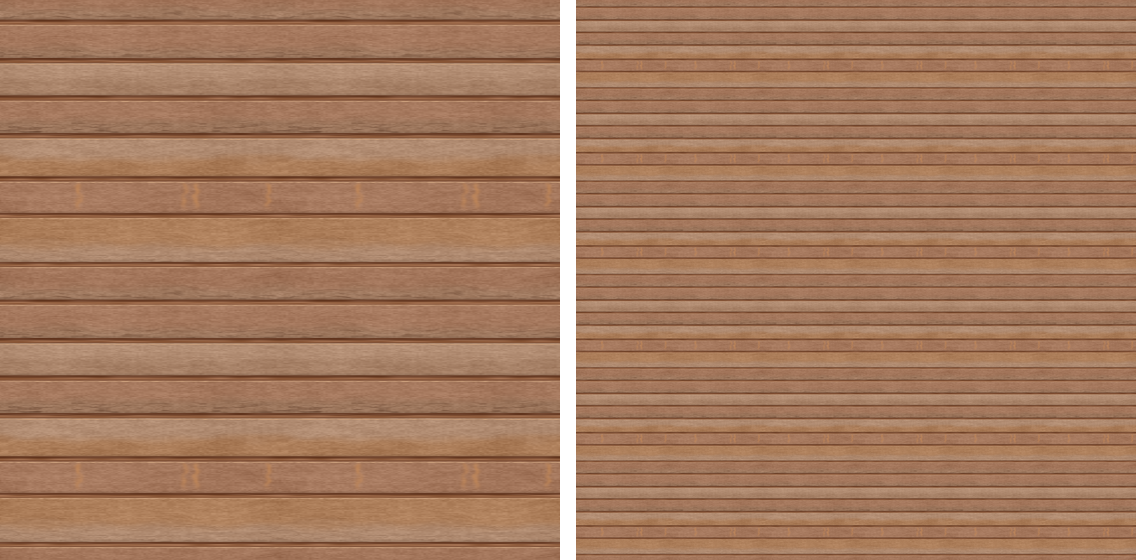
Left, the tile; right, the same tile 3 across and 3 down.
Write a three.js fragment shader that draws this texture.

```glsl
// Horizontal timber cladding: a tile of seven planks, repeated twice each way.
// Each plank blends two wood tones; wrapping value noise adds grain, weathering
// and stains, and a profile across the joint draws groove, lip and highlight.

varying vec2 vUv;

const float REPEATS = 2.0;
const float FIRST_JOINT = 0.071;   // from the top of a tile

const vec3 ROSE = vec3(0.650, 0.472, 0.367);
const vec3 PALE = vec3(0.692, 0.546, 0.443);
const vec3 TAN = vec3(0.660, 0.512, 0.408);
const vec3 GOLD = vec3(0.675, 0.492, 0.350);
const vec3 GREY = vec3(0.628, 0.478, 0.376);
const vec3 GROOVE = vec3(0.420, 0.245, 0.155);
const vec3 LIP = vec3(0.590, 0.390, 0.265);
const vec3 HIGHLIGHT = vec3(0.800, 0.630, 0.490);
const vec3 STAIN = vec3(0.760, 0.530, 0.340);

struct Plank {
  float start;
  float end;
  vec3 top;
  vec3 bottom;
  float split;   // height at which the two tones meet
  float wear;
  float stain;
};

float hash(vec2 p) {
  return fract(sin(dot(p, vec2(127.1, 311.7))) * 43758.5453);
}

// Value noise that repeats after a whole number of cells.
float wrapNoise(vec2 p, vec2 cells) {
  vec2 i = floor(p);
  vec2 f = fract(p);
  f = f * f * (3.0 - 2.0 * f);
  vec2 a = mod(i, cells);
  vec2 b = mod(i + 1.0, cells);
  float low = mix(hash(a), hash(vec2(b.x, a.y)), f.x);
  float high = mix(hash(vec2(a.x, b.y)), hash(b), f.x);
  return mix(low, high, f.y);
}

// Signed noise with whole cells across one tile.
float grain(vec2 uv, vec2 cells) {
  return wrapNoise(uv * cells, cells) - 0.5;
}

void lay(inout Plank plank, float depth, float start, float end, vec3 top,
         vec3 bottom, float split, float wear, float stain) {
  if (depth >= start) plank = Plank(start, end, top, bottom, split, wear, stain);
}

// Ragged upright marks around four centres.
float stainMarks(vec2 uv, float v) {
  float ragged = 0.016 * grain(uv, vec2(24.0, 60.0));
  vec4 centres = vec4(0.280, 0.660, 0.703, 0.958);
  vec4 away = abs(fract(uv.x + ragged - centres + 0.5) - 0.5) / 0.010;
  float marks = dot(exp(-away * away), vec4(0.9, 0.9, 1.0, 0.8));
  float patchy = 0.85 + 0.8 * grain(uv, vec2(70.0, 50.0));
  return marks * patchy * smoothstep(0.12, 0.25, v) * smoothstep(1.0, 0.65, v);
}

vec3 woodColour(Plank plank, vec2 uv, float v) {
  float cloud = grain(uv, vec2(5.0, 13.0));
  float patches = grain(uv, vec2(11.0, 34.0));
  vec2 bent = uv + vec2(0.0, 0.014 * cloud + 0.006 * patches);

  // Two tones with an uneven border
  float border = plank.split + 0.14 * patches + 0.08 * cloud;
  vec3 colour = mix(plank.top, plank.bottom, smoothstep(border - 0.16, border + 0.16, v));

  // Broad shading, thin streaks and short fibres
  float tone = 0.042 * cloud + 0.022 * patches;
  tone += 0.026 * grain(bent, vec2(9.0, 150.0));
  tone += 0.050 * grain(bent, vec2(46.0, 210.0));
  tone += 0.046 * grain(uv, vec2(120.0, 250.0));
  colour += tone * vec3(1.0, 1.05, 1.05);

  // Weathered growth rings towards the lower edge
  float rings = sin(6.28318 * (78.0 * uv.y + 3.0 * cloud + 1.2 * patches));
  float cracks = smoothstep(0.08, 0.34, grain(bent, vec2(22.0, 180.0)));
  float worn = plank.wear * smoothstep(0.55, 0.92, v);
  float ringMask = smoothstep(-0.15, 0.3, patches) * smoothstep(0.2, 0.9, rings);
  colour -= worn * (0.055 * ringMask + 0.085 * cracks) * vec3(1.0, 0.95, 0.85);

  return mix(colour, STAIN, clamp(0.85 * plank.stain * stainMarks(uv, v), 0.0, 0.9));
}

// Dark groove, brown lip with a second fine line, then a thin highlight.
vec3 addJoint(vec3 colour, Plank plank, vec2 uv, float depth) {
  float below = depth - plank.start;
  float above = plank.end - depth;
  float chips = grain(uv, vec2(75.0, 14.0));
  float streak = grain(uv, vec2(14.0, 200.0));
  float variant = hash(vec2(plank.start * 10.0, 3.0));

  colour *= 1.0 - 0.04 * smoothstep(0.030, 0.014, below) - 0.10 * smoothstep(0.014, 0.0, above);
  colour = mix(colour, LIP + 0.14 * streak, smoothstep(0.0185, 0.0145, below));
  float fine = smoothstep(0.0028, 0.0008, abs(below - 0.0150));
  colour = mix(colour, GROOVE, fine * clamp(0.6 * variant + 0.8 * streak, 0.0, 0.7));
  float line = smoothstep(0.0030, 0.0010, abs(below - 0.0205));
  colour = mix(colour, HIGHLIGHT, line * clamp(0.65 + 0.6 * chips, 0.0, 1.0));
  float dark = max(smoothstep(0.0095, 0.0035, below), smoothstep(0.0025, 0.0, above));
  return mix(colour, GROOVE + 0.10 * streak, dark);
}

void main() {
  vec2 uv = fract(vUv * REPEATS);
  float depth = fract(1.0 - uv.y - FIRST_JOINT);

  // Planks from top to bottom
  Plank plank = Plank(0.0, 0.138, ROSE, GREY, 0.72, 0.8, 0.0);
  lay(plank, depth, 0.138, 0.271, PALE, TAN, 0.60, 0.1, 0.0);
  lay(plank, depth, 0.271, 0.406, ROSE, GREY, 0.65, 1.0, 0.0);
  lay(plank, depth, 0.406, 0.560, PALE, GOLD, 0.58, 0.1, 0.0);
  lay(plank, depth, 0.560, 0.690, ROSE, ROSE, 0.50, 0.1, 1.0);
  lay(plank, depth, 0.690, 0.865, GOLD, PALE, 0.68, 0.4, 0.0);
  lay(plank, depth, 0.865, 1.000, ROSE, GREY, 0.70, 0.9, 0.0);

  float v = (depth - plank.start) / (plank.end - plank.start);
  vec3 colour = woodColour(plank, uv, v);
  gl_FragColor = vec4(addJoint(colour, plank, uv, depth), 1.0);
}
```
